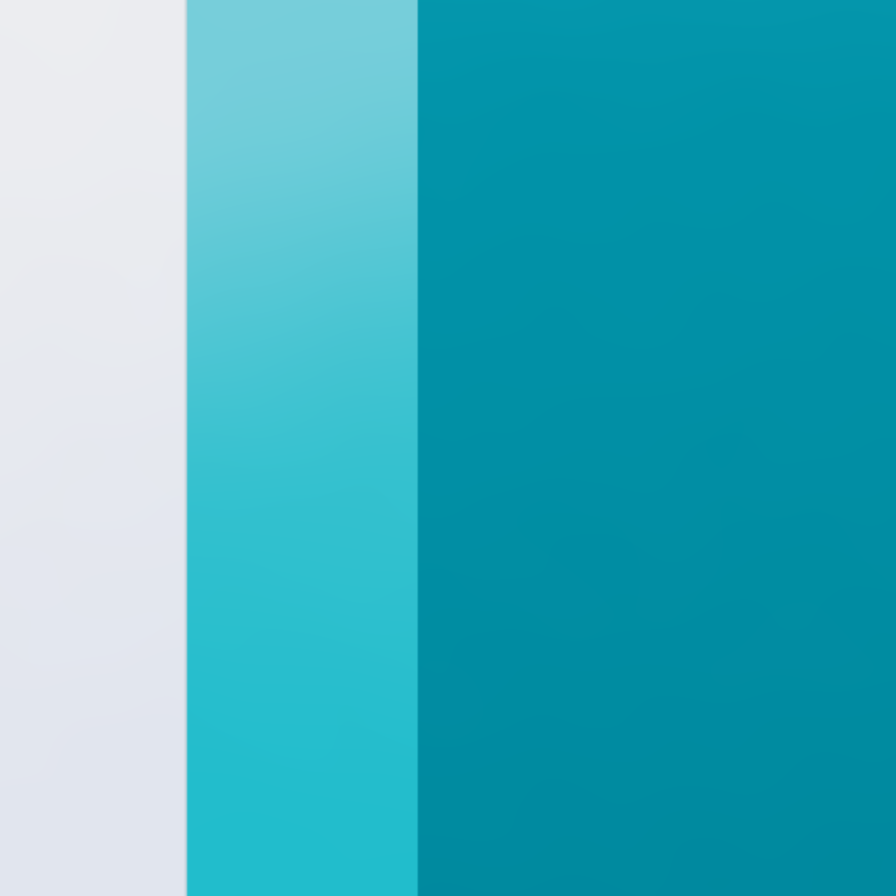
Reproduce this background procedurally as a Shadertoy shader.

```glsl
// Three upright flat panels: pale grey, bright cyan and deep teal.
// Each panel has a soft vertical gradient, the cyan one a pale sheen falling
// from its top left; thin seams and faint gradient noise finish the surface.

const float PALE_EDGE = 0.2085;  // pale panel meets cyan
const float CYAN_EDGE = 0.4662;  // cyan panel meets teal

// Pseudo-random gradient direction for a lattice cell
vec2 cellGradient(vec2 cell) {
    float h = fract(sin(dot(cell, vec2(127.1, 311.7))) * 43758.5);
    float angle = 6.28318 * h;
    return vec2(cos(angle), sin(angle));
}

// Gradient noise, roughly -0.7 to 0.7
float gradientNoise(vec2 p) {
    vec2 cell = floor(p), f = fract(p);
    vec2 u = f * f * f * (f * (f * 6.0 - 15.0) + 10.0);
    vec2 e = vec2(1.0, 0.0);
    float a = dot(cellGradient(cell), f);
    float b = dot(cellGradient(cell + e.xy), f - e.xy);
    float c = dot(cellGradient(cell + e.yx), f - e.yx);
    float d = dot(cellGradient(cell + e.xx), f - e.xx);
    return mix(mix(a, b, u.x), mix(c, d, u.x), u.y);
}

// Smooth step across a vertical edge
float rightOf(float x, float edge, float blur) {
    return smoothstep(-blur, blur, x - edge);
}

// Soft thin line centred on a vertical edge
float seam(float x, float edge, float width) {
    float d = (x - edge) / width;
    return exp(-d * d);
}

vec3 palePanel(vec2 uv) {
    vec3 low = vec3(0.882, 0.898, 0.933);
    vec3 high = vec3(0.925, 0.929, 0.941);
    float light = smoothstep(0.0, 1.1, uv.y - 0.25 * (uv.x - 0.1));
    return mix(low, high, light);
}

vec3 cyanPanel(vec2 uv) {
    vec3 low = vec3(0.130, 0.740, 0.800);
    vec3 middle = vec3(0.215, 0.758, 0.812);
    vec3 sheen = vec3(0.465, 0.808, 0.856);
    float across = (uv.x - PALE_EDGE) / (CYAN_EDGE - PALE_EDGE);
    vec3 base = mix(low, middle, smoothstep(0.05, 0.62, uv.y + 0.04 * across));
    float fall = smoothstep(0.42, 0.98, uv.y - 0.07 * (across - 0.5));
    return mix(base, sheen, fall);
}

vec3 tealPanel(vec2 uv) {
    vec3 low = vec3(0.000, 0.538, 0.622);
    vec3 high = vec3(0.006, 0.582, 0.668);
    float light = clamp(uv.y - 0.15 * (uv.x - 0.7), 0.0, 1.0);
    vec3 color = mix(low, high, light);
    return color + vec3(0.012, 0.010, 0.010) * smoothstep(0.85, 1.05, uv.y);
}

void mainImage(out vec4 fragColor, in vec2 fragCoord) {
    vec2 uv = fragCoord / iResolution.xy;
    float blur = max(0.0016, 0.8 / iResolution.x);

    // Panels from left to right
    vec3 color = palePanel(uv);
    color = mix(color, cyanPanel(uv), rightOf(uv.x, PALE_EDGE, blur));
    color = mix(color, tealPanel(uv), rightOf(uv.x, CYAN_EDGE, blur));

    // Narrow grey shadow on the pale side of the first seam
    vec3 shadow = vec3(0.60, 0.72, 0.75);
    color = mix(color, shadow, 0.35 * seam(uv.x, PALE_EDGE - 0.001, 0.0018));

    // Faint surface variation
    color += 0.003 * gradientNoise(uv * 9.0);

    fragColor = vec4(clamp(color, 0.0, 1.0), 1.0);
}
```
